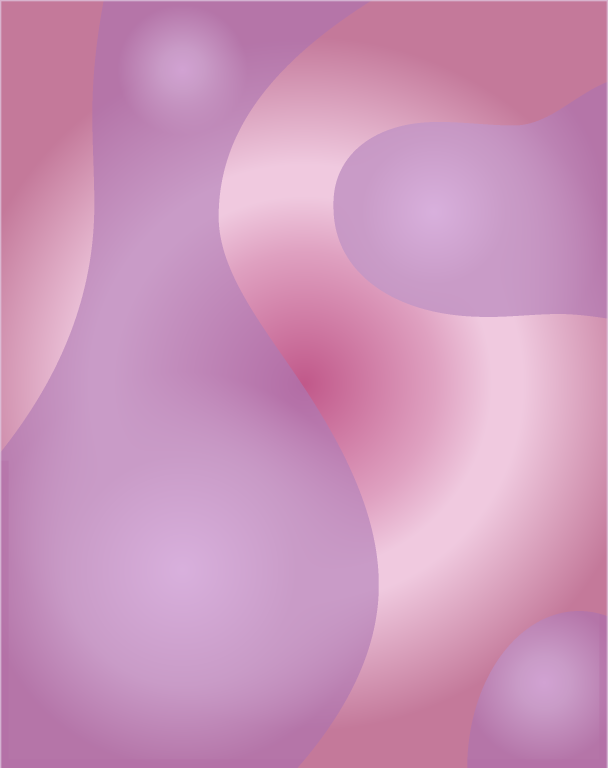
This background is drawn by a WebGL 1 fragment shader. Its source:

```glsl
precision highp float;
// Flowing mauve bands over a pink radial gradient, with soft lilac glows.
// Band outlines are cubic Hermite curves and rounded arcs; the fills are radial
// ramps around one shared centre, and edges are smoothed by supersampling.

uniform vec2 u_resolution;

// Layout, in units of the canvas height
const float ASPECT = 0.793;
const int SAMPLES = 3;
const vec2 CENTRE = vec2(0.397, 0.5);
const float HAIRLINE = 0.0017;
const float RIM = 0.0115;
const float RIM_TOP = 0.4;

// Colours
const vec3 ROSE_DEEP   = vec3(0.755, 0.345, 0.540);
const vec3 ROSE_MID    = vec3(0.875, 0.630, 0.755);
const vec3 ROSE_PALE   = vec3(0.940, 0.790, 0.875);
const vec3 ROSE_OUTER  = vec3(0.768, 0.475, 0.605);
const vec3 MAUVE_DEEP  = vec3(0.700, 0.425, 0.645);
const vec3 MAUVE_PALE  = vec3(0.788, 0.608, 0.780);
const vec3 MAUVE_OUTER = vec3(0.708, 0.458, 0.660);
const vec3 LILAC       = vec3(0.848, 0.690, 0.865);
const vec3 LILAC_DIM   = vec3(0.820, 0.635, 0.825);
const vec3 FRAME       = vec3(0.880, 0.800, 0.890);

// Curve knots: position, value, slope
const vec3 LEFT_0 = vec3(1.0, 0.1354, 0.19);
const vec3 LEFT_1 = vec3(0.8503, 0.1204, 0.0);
const vec3 LEFT_2 = vec3(0.7331, 0.1230, 0.0);
const vec3 LEFT_3 = vec3(0.4102, 0.0, 0.80);

const vec3 RIGHT_0 = vec3(1.0, 0.4857, 1.6);
const vec3 RIGHT_1 = vec3(0.7175, 0.2852, 0.0);
const vec3 RIGHT_2 = vec3(0.4948, 0.3971, -0.66);
const vec3 RIGHT_3 = vec3(0.2383, 0.4941, 0.0);
const vec3 RIGHT_4 = vec3(0.0, 0.3880, 0.87);

const vec3 TOP_0 = vec3(0.5729, 0.8412, 0.0);
const vec3 TOP_1 = vec3(0.6706, 0.8366, 0.0);
const vec3 TOP_2 = vec3(0.7292, 0.8568, 0.62);
const vec3 TOP_3 = vec3(0.7917, 0.8932, 0.4);

const vec3 BASE_0 = vec3(0.6380, 0.5873, 0.0);
const vec3 BASE_1 = vec3(0.7292, 0.5911, 0.0);
const vec3 BASE_2 = vec3(0.7917, 0.5853, -0.15);

// Rounded parts: the arm's tip and the corner mound
const vec2 TIP = vec2(0.4349, 0.7331);
const float TIP_POWER = 2.2;
const vec2 MOUND_CENTRE = vec2(0.7552, 0.0);
const vec2 MOUND_RADII = vec2(0.1458, 0.2044);

float hermite(float v, vec3 a, vec3 b) {
  float h = b.x - a.x;
  float t = clamp((v - a.x) / h, 0.0, 1.0);
  float s = 1.0 - t;
  return s * s * ((1.0 + 2.0 * t) * a.y + t * h * a.z)
       + t * t * ((1.0 + 2.0 * s) * b.y - s * h * b.z);
}

// Superelliptic outline from the arm's tip to a knot
float tipArc(float x, vec3 knot) {
  float u = clamp((knot.x - x) / (knot.x - TIP.x), 0.0, 1.0);
  return mix(TIP.y, knot.y, pow(1.0 - pow(u, TIP_POWER), 1.0 / TIP_POWER));
}

// Tall band between two winding edges
bool insideRiver(vec2 p) {
  float left = p.y > LEFT_1.x ? hermite(p.y, LEFT_0, LEFT_1)
             : p.y > LEFT_2.x ? hermite(p.y, LEFT_1, LEFT_2)
             : hermite(p.y, LEFT_2, LEFT_3);
  float right = p.y > RIGHT_1.x ? hermite(p.y, RIGHT_0, RIGHT_1)
              : p.y > RIGHT_2.x ? hermite(p.y, RIGHT_1, RIGHT_2)
              : p.y > RIGHT_3.x ? hermite(p.y, RIGHT_2, RIGHT_3)
              : hermite(p.y, RIGHT_3, RIGHT_4);
  return p.x > left && p.x < right;
}

// Round-tipped arm entering from the right
bool insideArm(vec2 p) {
  float top = p.x < TOP_0.x ? tipArc(p.x, TOP_0)
            : p.x < TOP_1.x ? hermite(p.x, TOP_0, TOP_1)
            : p.x < TOP_2.x ? hermite(p.x, TOP_1, TOP_2)
            : hermite(p.x, TOP_2, TOP_3);
  float base = p.x < BASE_0.x ? tipArc(p.x, BASE_0)
             : p.x < BASE_1.x ? hermite(p.x, BASE_0, BASE_1)
             : hermite(p.x, BASE_1, BASE_2);
  return p.x > TIP.x && p.y > base && p.y < top;
}

bool insideMound(vec2 p) {
  return length((p - MOUND_CENTRE) / MOUND_RADII) < 1.0;
}

float ramp(float a, float b, float v) {
  return clamp((v - a) / (b - a), 0.0, 1.0);
}

vec3 roseFill(float r) {
  vec3 c = mix(ROSE_DEEP, ROSE_MID, ramp(0.0, 0.172, r));
  c = mix(c, ROSE_PALE, ramp(0.172, 0.245, r));
  return mix(c, ROSE_OUTER, ramp(0.285, 0.452, r));
}

// Tinted core inside a pale halo
vec3 addGlow(vec3 c, vec3 tint, float d, float core, float halo) {
  c = mix(c, MAUVE_PALE, 1.0 - ramp(core, halo, d));
  return mix(c, tint, 1.0 - ramp(0.0, core, d));
}

vec3 mauveFill(vec2 p, float r) {
  vec3 c = mix(MAUVE_DEEP, MAUVE_PALE, ramp(0.0, 0.25, r));
  c = mix(c, MAUVE_OUTER, ramp(0.28, 0.449, r));
  c = addGlow(c, LILAC, distance(p, vec2(0.238, 0.258)), 0.150, 0.258);
  c = addGlow(c, LILAC, distance(p, vec2(0.566, 0.724)), 0.095, 0.225);
  c = addGlow(c, LILAC_DIM, distance(p, vec2(0.238, 0.909)), 0.028, 0.085);
  c = addGlow(c, LILAC_DIM, distance(p, vec2(0.710, 0.111)), 0.034, 0.105);
  // Darker rim where the lower bands meet the canvas sides
  float side = min(min(p.x, ASPECT - p.x), p.y);
  return side < RIM && p.y < RIM_TOP ? mix(c, MAUVE_DEEP, 0.4) : c;
}

vec3 scene(vec2 p) {
  float r = distance(p, CENTRE);
  bool mauve = insideRiver(p) || insideArm(p) || insideMound(p);
  vec3 c = mauve ? mauveFill(p, r) : roseFill(r);
  // Pale hairline along the left, top and right
  float border = min(min(p.x, ASPECT - p.x), 1.0 - p.y);
  return border < HAIRLINE ? mix(c, FRAME, 0.7) : c;
}

void main() {
  vec3 sum = vec3(0.0);
  for (int i = 0; i < SAMPLES; i++) {
    for (int j = 0; j < SAMPLES; j++) {
      vec2 offset = (vec2(float(i), float(j)) + 0.5) / float(SAMPLES) - 0.5;
      sum += scene((gl_FragCoord.xy + offset) / u_resolution * vec2(ASPECT, 1.0));
    }
  }
  gl_FragColor = vec4(sum / float(SAMPLES * SAMPLES), 1.0);
}
```
